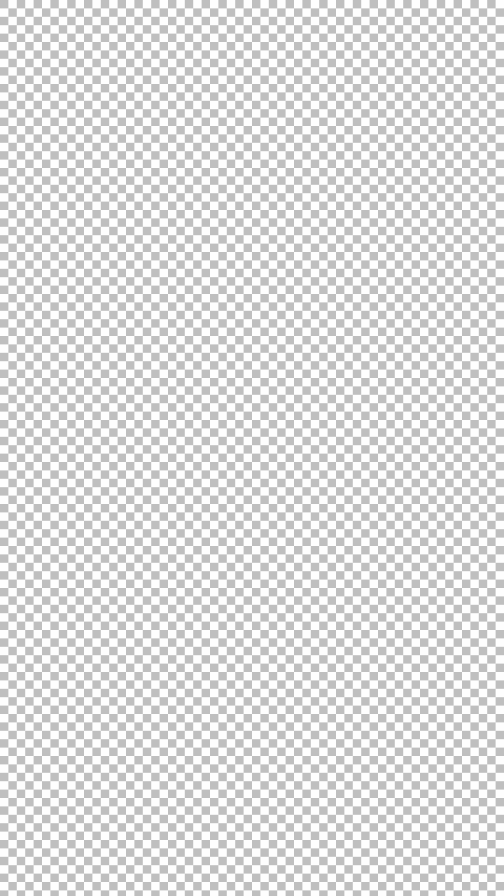
Give the GLSL for this pattern, as a Shadertoy shader.

```glsl
// Fine grey and white checkerboard, sixty squares across, anchored at the top left.

const float SQUARES_ACROSS = 60.0;
const vec3 GREY = vec3(0.75);
const vec3 WHITE = vec3(0.996);

// Integral of a square wave that is +1 on even cells and -1 on odd cells.
vec2 squareWaveIntegral(vec2 p) {
    return 1.0 - abs(mod(p, 2.0) - 1.0);
}

// Square wave averaged over a box of the given width.
vec2 filteredSquareWave(vec2 p, float width) {
    vec2 halfBox = vec2(0.5 * width);
    return (squareWaveIntegral(p + halfBox) - squareWaveIntegral(p - halfBox)) / width;
}

// Coverage of the cells whose column and row have the same parity.
float checkerCoverage(vec2 p, float width) {
    vec2 wave = filteredSquareWave(p, width);
    return 0.5 + 0.5 * wave.x * wave.y;
}

void mainImage(out vec4 fragColor, in vec2 fragCoord) {
    // Cell units, with rows counted down from the top edge
    float cellsPerPixel = SQUARES_ACROSS / iResolution.x;
    vec2 fromTopLeft = vec2(fragCoord.x, iResolution.y - fragCoord.y);
    vec2 cell = fromTopLeft * cellsPerPixel;

    // Area-filtered squares
    float greyAmount = checkerCoverage(cell, cellsPerPixel);
    fragColor = vec4(mix(WHITE, GREY, greyAmount), 1.0);
}
```
